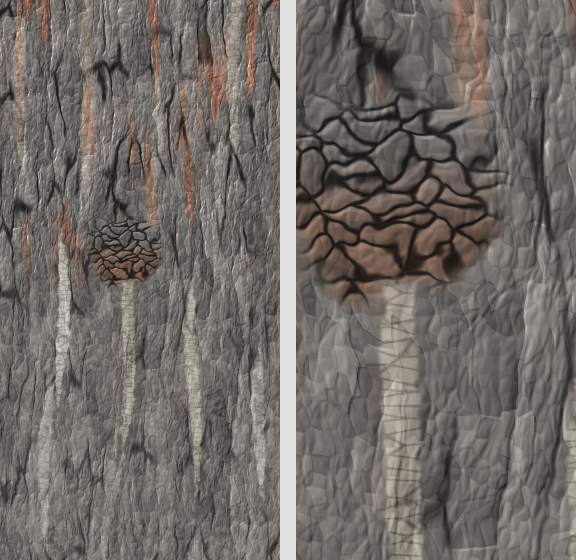
Left: the whole. Right: its middle third, enlarged.
Give the GLSL for this texture, as a WebGL 1 fragment shader.

```glsl
precision highp float;
uniform vec2 u_resolution;

#define BASE_TONE 0.425
#define RELIEF 0.42
#define LIGHT_STEP vec2(-0.0028, 0.0030)
#define WARP 0.012
#define PLATE_SCALE vec2(17.0, 3.4)
#define FLAKE_SCALE vec2(40.0, 14.0)
#define GRAIN_SCALE vec2(88.0, 44.0)
#define KNOT_CENTER vec2(0.45, 1.10)
#define KNOT_RADII vec2(0.145, 0.13)
#define STRIP_COUNT 11
#define STRIP_WIDTH 0.029
#define RUST_AMOUNT 0.75

vec2 hash2(vec2 p) {
  return fract(sin(vec2(dot(p, vec2(127.1, 311.7)), dot(p, vec2(269.5, 183.3)))) * 43758.5);
}

// Layered, self-bent sines, roughly -1 to 1
float waves(vec2 p) {
  float sum = 0.0, amp = 0.5;
  for (int i = 0; i < 4; i++) {
    p = mat2(0.8, 0.6, -0.6, 0.8) * p * 1.6 + 1.7;
    sum += amp * sin(p.x + 1.5 * sin(p.y));
    amp *= 0.6;
  }
  return sum;
}

// Cellular noise: x = distance to the crease, y = random value of the cell
vec2 cells(vec2 p) {
  vec2 base = floor(p), local = fract(p);
  float near = 9.0, next = 9.0, id = 0.0;
  for (int j = -1; j <= 1; j++) {
    for (int i = -1; i <= 1; i++) {
      vec2 cell = vec2(float(i), float(j));
      vec2 rnd = hash2(base + cell);
      float d = length(cell + rnd - local);
      if (d < near) {
        next = near;
        near = d;
        id = fract(rnd.x * 7.3 + rnd.y * 5.1);
      } else {
        next = min(next, d);
      }
    }
  }
  return vec2(next - near, id);
}

float knotMask(vec2 p) {
  float d = length((p - KNOT_CENTER) / KNOT_RADII);
  return 1.0 - smoothstep(0.75, 1.1, d + 0.15 * waves(p * 22.0));
}

// x = height, y = tone offset, z = crack darkness
vec3 bark(vec2 p, float knot) {
  vec2 d = p - KNOT_CENTER;
  vec2 q = p - vec2(0.5 * d.x * exp(-25.0 * dot(d, d)), 0.0);
  q += WARP * vec2(waves(p * vec2(14.0, 7.0)), waves(p * vec2(9.0, 12.0) + 3.0));
  q.x += 0.0035 * waves(p * vec2(60.0, 35.0));
  vec2 plate = cells(q * PLATE_SCALE);
  vec2 flake = cells(q * FLAKE_SCALE + 7.0);
  vec2 grain = cells(q * GRAIN_SCALE + 19.0);
  float height = min(plate.x, 0.5) + 0.3 * plate.y + 0.5 * min(flake.x, 0.6)
               + 0.25 * flake.y + 0.28 * grain.x + 0.1 * grain.y;
  float tone = dot(vec3(plate.y, flake.y, grain.y) - 0.5, vec3(0.09, 0.09, 0.10));
  float gaps = smoothstep(-0.2, 0.5, waves(p * vec2(14.0, 8.0) + 5.0));
  float crack = gaps * (1.0 - smoothstep(0.02, 0.16, plate.x));

  // Wrinkled wood of the knot
  vec2 bend = 0.016 * vec2(waves(p * 24.0), waves(p * 24.0 + 4.0));
  vec2 wrinkle = cells((p + bend) * vec2(22.0, 36.0));
  vec3 wood = vec3(0.9 * min(wrinkle.x, 0.5) + 0.3 * grain.x,
                   0.12 * (wrinkle.y - 0.5), 1.0 - smoothstep(0.04, 0.26, wrinkle.x));
  return mix(vec3(height, tone, crack), wood, knot);
}

// Peeled strips: x = coverage, y = warmth
vec2 peeledStrips(vec2 p) {
  vec2 strip = vec2(0.0);
  float ragged = 0.006 * waves(p * vec2(30.0, 42.0));
  for (int i = 0; i < STRIP_COUNT; i++) {
    float n = float(i);
    vec2 rnd = hash2(vec2(n, 4.0));
    vec2 center = vec2(fract(0.22 + 0.618 * n), 2.0 * fract(0.42 + 0.47 * n));
    float along = (p.y - center.y) / (0.26 + 0.12 * rnd.x);
    float across = p.x - center.x - 0.035 * (rnd.y - 0.3) * along
                 - 0.008 * sin(9.0 * p.y + n) + ragged;
    float halfWidth = STRIP_WIDTH * sqrt(max(1.0 - along * along, 0.0)) * (0.8 + 0.2 * along);
    float odd = mod(n, 2.0);
    float cover = smoothstep(-0.002, 0.006, halfWidth - abs(across));
    cover *= (1.0 - 0.06 * n) * (1.0 - 0.35 * odd) * step(abs(along), 1.0);
    if (cover > strip.x) strip = vec2(cover, mix(0.15 + 0.4 * rnd.x, 0.8, 0.5 * odd));
  }
  return strip;
}

vec3 shade(vec2 p) {
  float knot = knotMask(p);
  vec3 surface = bark(p, knot);
  float light = surface.x - bark(p + LIGHT_STEP, knot).x;
  float upper = smoothstep(0.85, 1.3, p.y);
  vec2 strip = peeledStrips(p) * vec2(1.0 - knot, 1.0);

  // Grey bark with relief, glossy ridges and cracks
  float tone = BASE_TONE + surface.y + 0.04 * waves(p * vec2(18.0, 5.0));
  tone += RELIEF * clamp(light, -0.5, 0.6) * (1.0 + 0.3 * upper) * (1.0 - 0.5 * strip.x);
  float gloss = upper * smoothstep(0.15, 0.5, light) * (1.0 - knot);
  tone *= 1.0 - surface.z * mix(0.45, 0.68, max(upper, knot)) * (1.0 - 0.7 * strip.x);
  vec3 color = max(tone, 0.1) * vec3(1.03, 0.995, 0.965);
  color += 0.24 * gloss * vec3(0.96, 0.97, 1.04);

  // Rust streaks and brown knot wood
  float rust = upper * smoothstep(0.35, 0.9, waves(vec2(24.0 * p.x, 2.5 * p.y) + 2.0));
  color *= mix(vec3(1.0), vec3(1.4, 0.95, 0.74), RUST_AMOUNT * rust * (1.0 - knot));
  float brown = knot * smoothstep(0.08, -0.06, p.y - KNOT_CENTER.y);
  color *= mix(vec3(1.0), vec3(0.92, 0.76, 0.68), brown);

  // Pale strips with fine cross cracks
  vec3 pale = mix(vec3(0.80, 0.80, 0.79), vec3(0.70, 0.63, 0.53), strip.y);
  float check = 1.0 - smoothstep(0.0, 0.2, cells(p * vec2(18.0, 62.0)).x);
  pale += 1.1 * (tone - BASE_TONE) - 0.2 * check;
  return mix(color, pale, 0.82 * strip.x);
}

void main() {
  // Four samples smooth the edges
  vec3 sum = vec3(0.0);
  for (int j = 0; j < 2; j++) {
    for (int i = 0; i < 2; i++) {
      vec2 offset = 0.5 * vec2(float(i), float(j)) - 0.25;
      sum += shade((gl_FragCoord.xy + offset) / u_resolution.x);
    }
  }
  gl_FragColor = vec4(clamp(sum * 0.25, 0.0, 1.0), 1.0);
}
```
